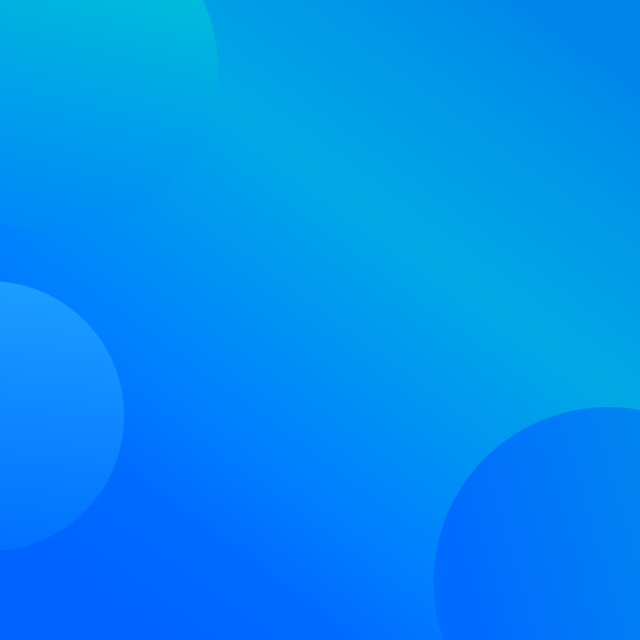
This background is drawn by a WebGL 1 fragment shader. Its source:

```glsl
precision highp float;
// Blue diagonal gradient with a bright cyan ridge and three soft-shaded discs.

uniform vec2 u_resolution;

#define BAND_NORMAL vec2(0.593, 0.805)
#define RIDGE 0.882
#define TOP_DISC vec3(0.086, 0.893, 0.2545)
#define LEFT_DISC vec3(-0.017, 0.350, 0.211)
#define RIGHT_DISC vec3(0.9505, 0.091, 0.273)

const vec3 DEEP_BLUE = vec3(0.0, 0.385, 1.0);
const vec3 ROYAL_BLUE = vec3(0.0, 0.425, 1.0);
const vec3 AZURE = vec3(0.0, 0.495, 1.0);
const vec3 SKY = vec3(0.0, 0.590, 0.945);
const vec3 CYAN = vec3(0.0, 0.662, 0.900);
const vec3 STEEL = vec3(0.0, 0.580, 0.910);
const vec3 CORNER_BLUE = vec3(0.0, 0.520, 0.920);

// Linear ramp from 0 at a to 1 at b
float ramp(float a, float b, float x) {
  return clamp((x - a) / (b - a), 0.0, 1.0);
}

// Coverage of a disc given as center.xy and radius, with a one-pixel edge
float disc(vec2 p, vec3 shape) {
  float pixel = 1.0 / min(u_resolution.x, u_resolution.y);
  float dist = length(p - shape.xy) - shape.z;
  return clamp(0.5 - dist / pixel, 0.0, 1.0);
}

// Diagonal gradient rising to the ridge and falling to the far corner
vec3 backdrop(vec2 p) {
  float t = dot(p, BAND_NORMAL);
  vec3 color = mix(DEEP_BLUE, ROYAL_BLUE, ramp(0.14, 0.33, t));
  color = mix(color, AZURE, ramp(0.33, 0.47, t));
  color = mix(color, SKY, ramp(0.47, 0.70, t));
  color = mix(color, CYAN, ramp(0.70, RIDGE, t));
  color = mix(color, STEEL, ramp(RIDGE, 1.16, t));
  return mix(color, CORNER_BLUE, ramp(1.16, 1.30, t));
}

void main() {
  vec2 p = gl_FragCoord.xy / u_resolution;
  vec3 color = backdrop(p);

  // Each disc has its own directional gradient
  vec3 turquoise = mix(vec3(0.0, 0.54, 0.97), vec3(0.0, 0.73, 0.86),
                       ramp(0.67, 1.067, p.y + 0.25 * p.x));
  vec3 lightBlue = mix(vec3(0.0, 0.44, 1.0), vec3(0.11, 0.62, 1.0),
                       ramp(0.14, 0.57, p.y + 0.1 * p.x));
  vec3 cobalt = mix(vec3(0.0, 0.42, 1.0), vec3(0.0, 0.52, 0.94),
                    ramp(0.75, 1.10, p.x + 0.3 * p.y));

  color = mix(color, turquoise, disc(p, TOP_DISC));
  color = mix(color, lightBlue, disc(p, LEFT_DISC));
  color = mix(color, cobalt, disc(p, RIGHT_DISC));

  gl_FragColor = vec4(color, 1.0);
}
```
